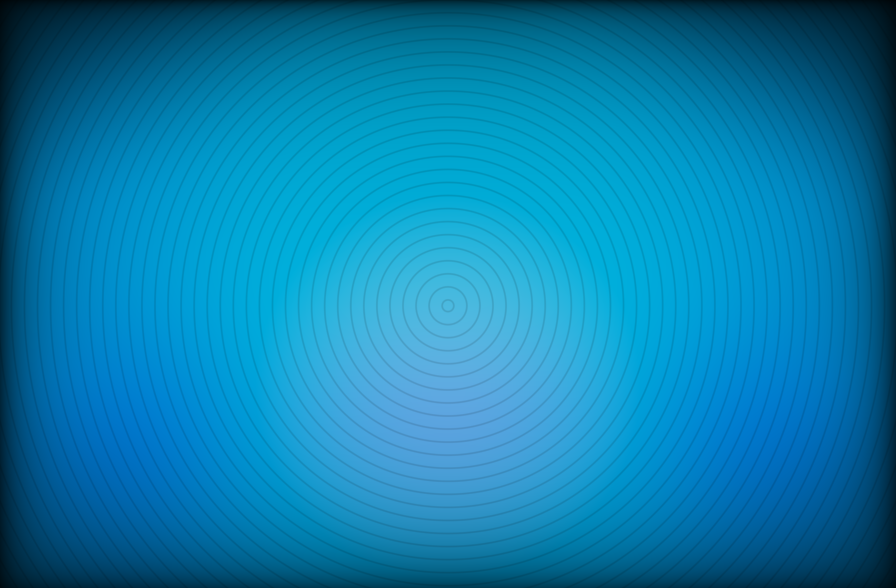
A Shadertoy shader for this background:

```glsl
// A blue backdrop: a cyan field that deepens outward, a pale round glow below
// the middle, fine concentric rings, and dark soft borders and corners.
// Lengths are in canvas heights, with x measured from the vertical midline.

const vec3 CYAN      = vec3(0.00, 0.70, 0.875);
const vec3 BLUE      = vec3(0.00, 0.56, 0.83);
const vec3 DEEP_BLUE = vec3(0.00, 0.49, 0.85);
const vec3 GLOW_HIGH = vec3(0.38, 0.755, 0.89);
const vec3 GLOW_LOW  = vec3(0.40, 0.65, 0.90);

const vec2  FIELD_CENTER = vec2(0.0, 0.54);
const vec2  FIELD_RANGE  = vec2(0.22, 0.78);
const vec2  POOL_CENTER  = vec2(0.57, 0.22);
const float POOL_SIZE    = 0.20;
const vec2  GLOW_CENTER  = vec2(0.0, 0.342);
const float GLOW_RADIUS  = 0.328;

const vec2  RING_CENTER   = vec2(0.0, 0.480);
const float RING_FIRST    = 0.0099;
const float RING_SPACING  = 0.0222;
const float RING_WIDTH    = 0.0012;
const float RING_STRENGTH = 0.12;

// Border shading: x = wide strength, y = wide reach, z = thin strength, w = thin reach
const vec4 TOP_SHADE    = vec4(0.55, 0.13, 0.55, 0.012);
const vec4 BOTTOM_SHADE = vec4(0.50, 0.09, 0.25, 0.015);
const vec4 SIDE_SHADE   = vec4(0.55, 0.07, 0.40, 0.020);
const float TOP_CORNER    = 0.45;
const float BOTTOM_CORNER = 0.25;

float borderShade(float inset, vec4 shade) {
    return (1.0 - shade.x * exp(-inset / shade.y))
         * (1.0 - shade.z * exp(-inset / shade.w));
}

// Cyan middle, blue surroundings and two mirrored deep blue pools
vec3 field(vec2 p) {
    float spread = smoothstep(FIELD_RANGE.x, FIELD_RANGE.y, length(p - FIELD_CENTER));
    vec2 toPool = (vec2(abs(p.x), p.y) - POOL_CENTER) / POOL_SIZE;
    float pool = exp(-dot(toPool, toPool));
    return mix(mix(CYAN, BLUE, spread), DEEP_BLUE, pool);
}

// Pale disc that fades from its middle to a soft rim
vec3 addGlow(vec3 color, vec2 p) {
    vec2 q = (p - GLOW_CENTER) / GLOW_RADIUS;
    float amount = 0.95 * max(1.0 - dot(q, q), 0.0);
    vec3 tint = mix(GLOW_LOW, GLOW_HIGH, smoothstep(-0.3, 0.6, q.y));
    return mix(color, tint, amount);
}

// Coverage of the evenly spaced circles
float rings(vec2 p, float pixel) {
    float phase = (length(p - RING_CENTER) - RING_FIRST) / RING_SPACING;
    float gap = abs(fract(phase + 0.5) - 0.5) * RING_SPACING;
    return 1.0 - smoothstep(0.0, RING_WIDTH + pixel, gap);
}

// Darkening along the borders and in the corners
float vignette(vec2 p, float halfWidth) {
    float shade = borderShade(1.0 - p.y, TOP_SHADE)
                * borderShade(p.y, BOTTOM_SHADE)
                * borderShade(halfWidth - abs(p.x), SIDE_SHADE);
    float corner = abs(p.x) / halfWidth * abs(2.0 * p.y - 1.0);
    float strength = mix(BOTTOM_CORNER, TOP_CORNER, smoothstep(0.3, 0.7, p.y));
    return shade * (1.0 - strength * smoothstep(0.2, 0.95, corner));
}

void mainImage(out vec4 fragColor, in vec2 fragCoord) {
    float pixel = 1.0 / iResolution.y;
    float halfWidth = 0.5 * iResolution.x * pixel;
    vec2 p = fragCoord * pixel - vec2(halfWidth, 0.0);

    vec3 color = addGlow(field(p), p);
    color *= vignette(p, halfWidth);
    color *= 1.0 - RING_STRENGTH * rings(p, pixel);
    fragColor = vec4(color, 1.0);
}
```
